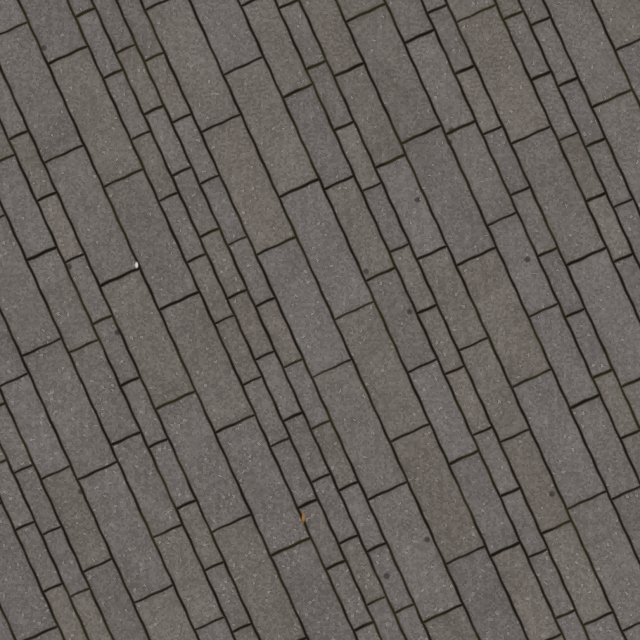
A Shadertoy shader for this texture:

```glsl
// Slanted paving of long grey stone slabs laid in strips of three widths, with dark mossy joints.

const int STRIPS = 25;
const float UNIT = 0.01737;       // canvas size of one width unit
const float FIRST_EDGE = -22.49;  // across position of the first strip, in units
const vec2 ACROSS = vec2(0.911, -0.413);
const vec2 ALONG = vec2(0.413, 0.911);

const vec3 STONE = vec3(0.425, 0.403, 0.387);
const vec3 JOINT_DARK = vec3(0.105, 0.088, 0.065);
const vec3 JOINT_MOSS = vec3(0.165, 0.155, 0.095);
const vec3 CHIP = vec3(0.82, 0.82, 0.80);
const vec3 LEAF = vec3(0.62, 0.43, 0.22);

// Strip widths, and the position of one cross joint in each strip, in units.
const float WIDTH[STRIPS] = float[STRIPS](
    4., 2., 2., 3., 4., 3., 2., 4., 4., 2., 2., 2., 4.,
    4., 3., 2., 3., 4., 3., 2., 4., 2., 2., 4., 4.);
const float SHIFT[STRIPS] = float[STRIPS](
    41.2, 44.0, 45.4, 40.8, 42.2, 40.6, 30.0, 39.3, 31.3, 34.5, 32.9, 34.6, 30.4,
    38.6, 36.6, 41.2, 45.8, 38.7, 45.6, 41.0, 42.8, 32.3, 33.8, 30.8, 27.0);

float hash(vec2 p) {
    return fract(sin(dot(p, vec2(127.1, 311.7))) * 43758.55);
}

// Cellular noise: x = distance to the nearest seed, y = random value of that seed.
vec2 cellular(vec2 p) {
    vec2 cell = floor(p), nearest = vec2(9.0, 0.0);
    for (int j = -1; j <= 1; j++)
        for (int i = -1; i <= 1; i++) {
            vec2 c = cell + vec2(i, j);
            vec2 seed = c + vec2(hash(c), hash(c + 57.3));
            float d = distance(p, seed);
            if (d < nearest.x) nearest = vec2(d, hash(c + 19.7));
        }
    return nearest;
}

// Layered, warped sines in about -1..1.
float clouds(vec2 p) {
    float sum = 0.0, amp = 0.5;
    for (int i = 0; i < 4; i++) {
        p += 0.6 * sin(p.yx * 1.3 + float(i));
        sum += amp * sin(p.x) * sin(p.y);
        p = mat2(1.6, 1.2, -1.2, 1.6) * p;
        amp *= 0.6;
    }
    return sum;
}

// Paving at q (across, along): x, y = distance to long and cross joint,
// z = random value of the slab, w = random value of the cross joint.
vec4 paving(vec2 q) {
    float edge = FIRST_EDGE;
    int s = 0;
    for (; s < STRIPS - 1; s++) {
        if (q.x < edge + WIDTH[s]) break;
        edge += WIDTH[s];
    }
    float width = WIDTH[s];
    float slabLength = width * (3.06 - 0.001 * (edge - FIRST_EDGE));
    float x = q.x - edge;
    float row = (q.y - SHIFT[s]) / slabLength;
    float y = fract(row) * slabLength;
    float id = float(s);
    return vec4(min(abs(x), abs(width - x)), min(y, slabLength - y),
                hash(vec2(id, floor(row))), hash(vec2(id + 40.0, floor(row + 0.5))));
}

float joint(float d, float halfWidth, float soft) {
    return 1.0 - smoothstep(halfWidth - soft, halfWidth + soft, d);
}

// Small elongated fragment lying on the ground.
float fragment(vec2 p, vec2 centre, vec2 radius, float pixel) {
    float d = (length((p - centre) / radius) - 1.0) * radius.x;
    return 1.0 - smoothstep(-pixel, pixel, d);
}

void mainImage(out vec4 fragColor, in vec2 fragCoord) {
    float pixel = 1.0 / min(iResolution.x, iResolution.y);
    vec2 p = fragCoord * pixel;
    vec2 down = vec2(p.x, 1.0 - p.y);
    vec2 q = vec2(dot(down, ACROSS), dot(down, ALONG)) / UNIT;
    q += 0.025 * sin(q.yx * vec2(2.3, 3.1));
    vec4 slab = paving(q);

    // Stone: slab tint, cloudy stains, fine grain and sparse pits.
    float stain = clouds(p * 22.0) * 0.022 + clouds(p * 75.0 + 4.0) * 0.014;
    vec2 grain = cellular(p * 270.0);
    float shade = (slab.z - 0.5) * 0.026 + stain + (grain.y - 0.5) * 0.075;
    shade += 0.06 * smoothstep(0.96, 1.0, grain.y);
    vec3 color = STONE + shade;
    color += (hash(vec2(slab.z, 3.0)) - 0.5) * vec3(0.008, 0.0, -0.010);
    vec2 pit = cellular(p * 14.0);
    color *= 1.0 - 0.35 * step(0.93, pit.y) * (1.0 - smoothstep(0.03, 0.09, pit.x));
    color *= 0.94 + 0.06 * smoothstep(0.0, 0.6, min(slab.x, slab.y));

    // Joints: uneven width, with moss in places.
    float soft = 0.05 + 0.75 * pixel / UNIT;
    float wear = 0.025 * clouds(q * 0.9);
    float gap = max(joint(slab.x, 0.105 + wear, soft),
                    joint(slab.y, 0.075 + 0.06 * slab.w + wear, soft));
    float moss = smoothstep(-0.3, 0.7, clouds(q * 0.35 + 7.0));
    color = mix(color, mix(JOINT_DARK, JOINT_MOSS, moss), gap);

    // Litter.
    color = mix(color, CHIP, fragment(p, vec2(0.2135, 0.586), vec2(0.0025, 0.0045), pixel));
    color = mix(color, LEAF, fragment(p, vec2(0.474, 0.191), vec2(0.0025, 0.007), pixel));
    fragColor = vec4(color, 1.0);
}
```
